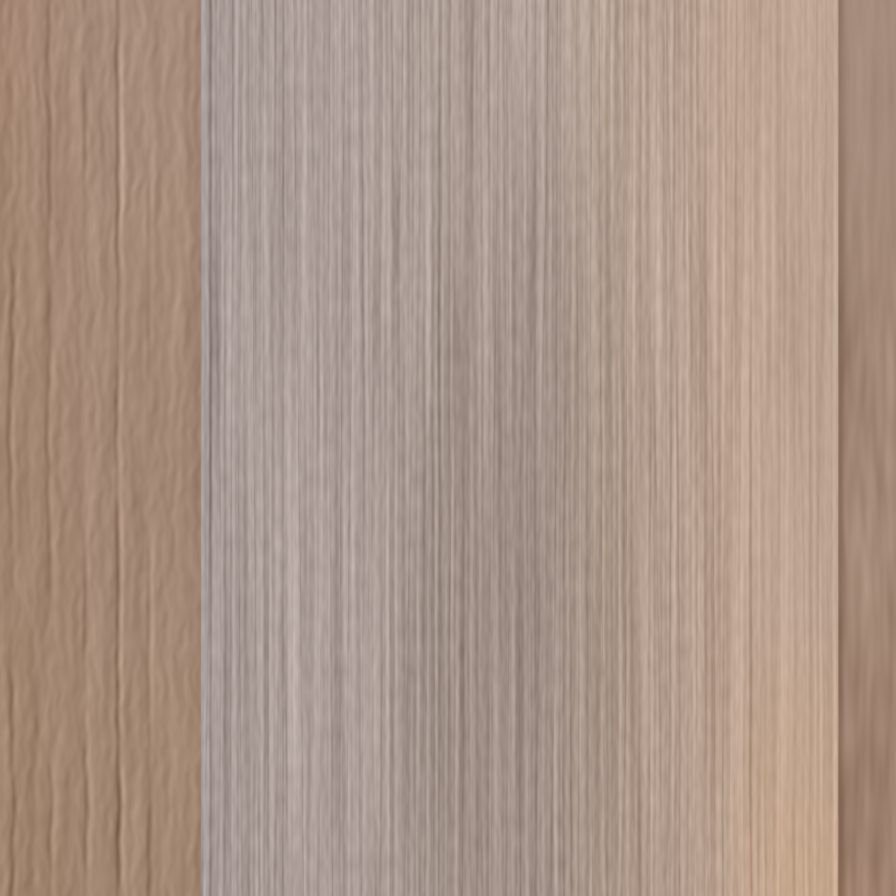
Write a WebGL 2 fragment shader that draws this texture.

```glsl
#version 300 es
precision highp float;
// Three upright wood boards: a pale, finely combed one between two rough brown ones.
uniform vec2 u_resolution;
out vec4 fragColor;

vec2 hashGradient(vec2 cell) {
  vec3 q = fract(vec3(cell.xyx) * vec3(0.1031, 0.1030, 0.0973));
  q += dot(q, q.yzx + 33.33);
  float angle = 6.2832 * fract((q.x + q.y) * q.z);
  return vec2(cos(angle), sin(angle));
}

float gradientNoise(vec2 p) {
  vec2 i = floor(p), f = p - i;
  vec2 w = f * f * f * (f * (f * 6.0 - 15.0) + 10.0);
  float a = dot(hashGradient(i), f);
  float b = dot(hashGradient(i + vec2(1, 0)), f - vec2(1, 0));
  float c = dot(hashGradient(i + vec2(0, 1)), f - vec2(0, 1));
  float d = dot(hashGradient(i + vec2(1, 1)), f - vec2(1, 1));
  return mix(mix(a, b, w.x), mix(c, d, w.x), w.y);
}

// Soft vertical line of the given half width
float line(float x, float center, float width) {
  float d = (x - center) / width;
  return exp(-d * d);
}

// Raised fibres of the brown boards
float roughHeight(vec2 p) {
  p.x += 0.005 * gradientNoise(p * vec2(12.0, 14.0)) + 0.003 * gradientNoise(p * vec2(30.0, 50.0));
  return 0.8 * gradientNoise(p * vec2(42.0, 3.0)) + 0.7 * gradientNoise(p * vec2(85.0, 10.0) + 17.0)
       + 0.4 * gradientNoise(p * vec2(120.0, 45.0) + 41.0);
}

vec3 leftBoard(vec2 p) {
  vec3 color = mix(vec3(0.620, 0.508, 0.420), vec3(0.645, 0.530, 0.455), p.y);
  color += vec3(0.012, 0.018, 0.026) * smoothstep(0.02, 0.12, p.x);
  float height = roughHeight(p);
  float relief = height - roughHeight(p - vec2(0.003, -0.002));
  float shade = 0.025 * height + 0.095 * relief;
  // Wandering grooves, each with a lit right flank
  float wander = 0.006 * gradientNoise(vec2(3.0, p.y * 5.0)) + 0.004 * gradientNoise(vec2(8.0, p.y * 24.0));
  for (int k = 0; k < 5; k++) {
    float fk = float(k);
    float center = 0.012 + 0.0435 * fk * (1.0 - 0.03 * fk) + wander * (1.0 - 0.14 * fk);
    float depth = k == 3 ? 0.12 : 0.075;
    depth *= smoothstep(-0.45, 0.3, gradientNoise(vec2(fk * 9.0 + 0.5, p.y * 8.0)) + (k == 3 ? 0.3 : 0.0));
    shade -= depth * line(p.x, center, 0.0028);
    shade += 0.5 * depth * line(p.x, center + 0.0055, 0.0030);
  }
  return color + shade - 0.025 * smoothstep(0.20, 0.224, p.x);
}

vec3 rightBoard(vec2 p) {
  vec3 color = mix(vec3(0.625, 0.510, 0.435), vec3(0.650, 0.550, 0.490), p.y);
  float bend = 0.006 * gradientNoise(p * vec2(7.0, 5.0));
  float streaks = gradientNoise(vec2((p.x + bend) * 75.0, p.y * 4.0));
  float pores = gradientNoise(vec2((p.x + bend) * 130.0, p.y * 14.0));
  float strength = mix(1.0, 0.45, smoothstep(0.6, 0.8, p.y));
  return color + strength * (0.075 * streaks + 0.055 * pores) - 0.09 * line(p.x, 0.937, 0.006);
}

// Crisp fibres: long thin valleys, jittered combing and short flecks
float combedGrain(vec2 p, float x) {
  float comb = gradientNoise(vec2(x * 125.0, p.y * 1.3) + 7.0);
  float fine = gradientNoise(vec2(x * 225.0, p.y * 2.2) + 23.0);
  float flecks = gradientNoise(vec2(x * 230.0, p.y * 42.0) + 51.0);
  float valley = abs(gradientNoise(vec2(x * 62.0, p.y * 0.8) + 83.0));
  float phase = x * 112.0 + 0.9 * gradientNoise(vec2(x * 24.0, p.y * 0.7));
  float furrow = 0.5 + 0.5 * cos(6.2832 * phase);
  float furrowDepth = 0.5 + 0.8 * gradientNoise(vec2(x * 40.0, p.y * 2.5) + 5.0);
  return 0.060 * comb + 0.105 * fine + 0.048 * flecks
       - 0.042 * (smoothstep(0.09, 0.0, valley) - 0.18)
       - 0.042 * furrowDepth * (furrow * furrow * furrow - 0.31);
}

vec3 paleBoard(vec2 p) {
  // Cool left, dim middle, warm right
  vec3 color = mix(vec3(0.650, 0.598, 0.580), vec3(0.668, 0.612, 0.592), smoothstep(0.22, 0.33, p.x));
  color = mix(color, vec3(0.640, 0.578, 0.545), smoothstep(0.36, 0.54, p.x));
  color = mix(color, vec3(0.690, 0.605, 0.548), smoothstep(0.56, 0.74, p.x));
  color = mix(color, vec3(0.742, 0.642, 0.575), smoothstep(0.71, 0.85, p.x));
  color += 0.040 * smoothstep(0.50, 1.0, p.y) * line(p.x, 0.58, 0.20);
  color -= 0.022 * line(p.x, 0.60, 0.12) * line(p.y, 0.25, 0.32);
  color += vec3(0.028, 0.010, -0.022) * smoothstep(0.40, 0.0, p.y) * smoothstep(0.78, 0.88, p.x);
  float x = p.x + 0.0007 * gradientNoise(p * vec2(9.0, 7.0));
  float grain = combedGrain(p, x) + 0.018 * gradientNoise(vec2(x * 28.0, p.y * 1.2));
  color += grain * mix(1.0, 0.6, smoothstep(0.74, 0.88, p.x));
  // Long dark pores
  float fade = 0.8 + 0.6 * gradientNoise(vec2(p.x * 20.0, p.y * 5.0));
  float pores = line(x, 0.316, 0.0014) + 0.8 * line(x, 0.490, 0.0013) + 0.7 * line(x, 0.502, 0.0013);
  pores += 0.6 * line(x, 0.690, 0.0013) + 0.5 * line(x, 0.838, 0.0013);
  color -= 0.095 * fade * pores;
  // Edges: bright cool bevel on the left, thin light rim on the right
  color -= 0.075 * fade * line(x, 0.235, 0.0020);
  color += vec3(0.035, 0.045, 0.060) * line(p.x, 0.2275, 0.0022);
  return color + 0.030 * line(p.x, 0.932, 0.0022);
}

void main() {
  vec2 p = gl_FragCoord.xy / u_resolution;
  float soft = max(0.0012, 0.75 / u_resolution.x);
  vec3 color = mix(leftBoard(p), paleBoard(p), smoothstep(-soft, soft, p.x - 0.2245));
  color = mix(color, rightBoard(p), smoothstep(-soft, soft, p.x - 0.9355));
  fragColor = vec4(clamp(color, 0.0, 1.0), 1.0);
}
```
